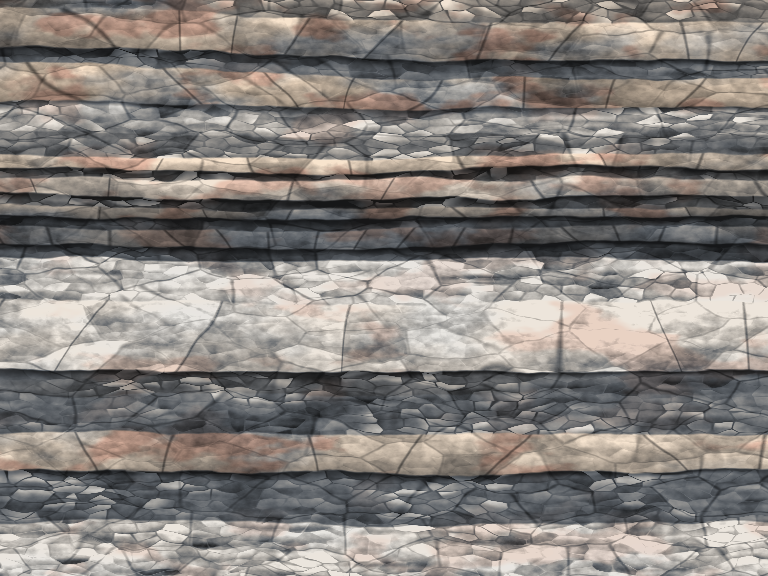
This texture is drawn by a Shadertoy shader. Its source:

```glsl
// Layered cliff face: dark slate, pale rubble and jointed tan ledges in level beds.
// A loop stacks the beds with ragged edges, joints and overhang shadows; stretched
// cell facets, thin laminae and fractal noise then give the broken stone surface.

const int BEDS = 21;
// Per bed, from the top down: upper edge, brightness, warmth, block width (0 = unjointed).
const float TOP[BEDS] = float[](-0.2, 0.018, 0.085, 0.118, 0.178, 0.235, 0.272, 0.296, 0.312,
    0.345, 0.362, 0.378, 0.398, 0.428, 0.452, 0.528, 0.648, 0.690, 0.755, 0.822, 0.908);
const float TONE[BEDS] = float[](0.43, 0.55, 0.37, 0.55, 0.60, 0.43, 0.65, 0.33, 0.60,
    0.28, 0.42, 0.26, 0.40, 0.27, 0.75, 0.76, 0.34, 0.39, 0.60, 0.36, 0.76);
const float WARMTH[BEDS] = float[](0.5, 0.8, 0.05, 0.9, 0.15, 0.2, 0.8, 0.3, 0.5,
    0.25, 0.6, 0.05, 0.4, 0.0, 0.1, 0.25, 0.2, 0.05, 0.7, 0.0, 0.15);
const float BLOCK[BEDS] = float[](0.0, 0.15, 0.0, 0.17, 0.0, 0.0, 0.20, 0.0, 0.26,
    0.0, 0.22, 0.0, 0.09, 0.0, 0.0, 0.23, 0.0, 0.0, 0.19, 0.0, 0.0);

const vec3 COOL = vec3(0.94, 1.0, 1.07);
const vec3 CHALK = vec3(1.01, 1.0, 0.98);
const vec3 TAN = vec3(1.10, 0.99, 0.87);
const vec3 RUST = vec3(0.98, 0.77, 0.68);
const float EDGE_ROUGHNESS = 0.018;
const float JOINT_WIDTH = 0.0025;
const float SHADOW_DEPTH = 0.018;
const float SAG = 0.035;

float hash(vec2 p) {
    vec3 q = fract(p.xyx * 0.1031);
    q += dot(q, q.yzx + 33.33);
    return fract((q.x + q.y) * q.z);
}

float noise(vec2 p) {
    vec2 c = floor(p), f = fract(p);
    f = f * f * (3.0 - 2.0 * f);
    return mix(mix(hash(c), hash(c + vec2(1, 0)), f.x),
               mix(hash(c + vec2(0, 1)), hash(c + vec2(1, 1)), f.x), f.y);
}

float fbm(vec2 p) {
    float sum = 0.0, amp = 0.5;
    for (int i = 0; i < 4; i++) {
        sum += amp * noise(p);
        p = mat2(1.6, 1.2, -1.2, 1.6) * p + 7.3;
        amp *= 0.5;
    }
    return sum / 0.9375;
}

// Randomly tilted cells: x = facet light around zero, y = distance to the crack.
vec2 facets(vec2 p) {
    vec2 cell = floor(p), f = fract(p);
    float near = 8.0, second = 8.0, light = 0.0;
    for (int j = -1; j <= 1; j++)
    for (int i = -1; i <= 1; i++) {
        vec2 g = vec2(i, j), c = cell + g;
        vec2 r = g + vec2(hash(c + 11.0), hash(c + 57.0)) - f;
        float dist = length(r);
        if (dist < near) {
            second = near;
            near = dist;
            vec2 tilt = vec2(hash(c + 31.0), hash(c + 83.0)) - 0.5;
            light = hash(c + 19.0) - 0.5 + dot(r, tilt + vec2(0.0, 0.35));
        } else second = min(second, dist);
    }
    float crack = second - near;
    return vec2(light * smoothstep(0.0, 0.1, crack), crack);
}

float bedEdge(int i, float x) {
    float n = fbm(vec2(x * 7.0, float(i) * 9.1)) - 0.5;
    return TOP[i] + EDGE_ROUGHNESS * n;
}

// Joint lines and differing faces along a row of blocks.
float blockFace(float x, float below, float width, float row) {
    float u = x / width + row * 3.7 + 0.9 * noise(vec2(x * 4.0, row));
    u += below * 2.5 * (noise(vec2(x * 6.0, row + 40.0)) - 0.5) / width;
    float f = fract(u), id = floor(u);
    float face = 0.92 + 0.2 * hash(vec2(id, row)) + 0.3 * (f - 0.5) * (hash(vec2(id, row + 70.0)) - 0.3);
    float gap = min(f, 1.0 - f) * width;
    return face * mix(0.6, 1.0, smoothstep(0.0, JOINT_WIDTH * 2.0, gap));
}

void mainImage(out vec4 fragColor, in vec2 fragCoord) {
    vec2 p = fragCoord / iResolution.y;
    float x = p.x, depth = 1.0 - p.y, soft = 1.2 / iResolution.y;
    float rough = fbm(p * vec2(14.0, 30.0)) - 0.5;
    float bed = depth + 0.008 * rough + 0.012 * (noise(vec2(x * 2.0, depth * 3.0)) - 0.5);
    bed -= SAG * (smoothstep(0.0, 0.8, x) - 0.3) * (1.0 - smoothstep(0.1, 0.27, depth));

    // Stack the beds; style holds brightness, warmth and blockiness.
    vec3 style = vec3(0.0);
    float shade = 1.0, edge = TOP[0];
    for (int i = 0; i < BEDS; i++) {
        float next = i + 1 < BEDS ? bedEdge(i + 1, x) : 1.15;
        float below = bed - edge, light = 1.0, jointed = step(0.01, BLOCK[i]);
        if (jointed > 0.5) {
            float t = clamp(below / max(next - edge, 0.005), 0.0, 1.0);
            light = mix(1.16, 0.86, t) * blockFace(x, below, BLOCK[i], float(i));
        } else if (i > 0 && BLOCK[i - 1] > 0.0) {
            float reach = SHADOW_DEPTH * (0.4 + 1.2 * noise(vec2(x * 5.0, float(i))));
            light = mix(0.38, 1.0, smoothstep(0.0, reach, below));
        }
        float cover = smoothstep(-soft, soft, below);
        style = mix(style, vec3(TONE[i], WARMTH[i], jointed), cover);
        shade = mix(shade, light, cover);
        edge = next;
    }

    // Broken surface: large facets, small chips, laminae and grain.
    vec2 q = vec2(x, bed) + 0.03 * vec2(fbm(p * 9.0), fbm(p * 9.0 + 31.0));
    vec2 slab = facets(q * vec2(8.0, 20.0));
    vec2 chip = facets(q * vec2(24.0, 68.0) + 5.0);
    float lamina = noise(vec2(x * 6.0, bed * 130.0)) - 0.5;
    float grain = fbm(p * vec2(70.0, 110.0)) - 0.5;
    float patches = fbm(p * vec2(4.0, 12.0) + 13.0);
    float loose = 1.0 - style.z;
    float relief = 1.0 + 0.38 * slab.x + mix(0.18, 0.48, loose) * chip.x
        + mix(0.1, 0.36, loose) * lamina + 0.45 * grain + 0.5 * (patches - 0.5) + 0.3 * rough;
    float cracks = (1.0 - smoothstep(0.0, 0.07, slab.y)) * mix(0.18, 0.3, loose)
        + (1.0 - smoothstep(0.0, 0.16, chip.y)) * 0.28 * loose * smoothstep(0.4, 0.6, patches);
    float value = style.x * shade * relief * (1.0 - cracks);
    value += 0.2 * loose * smoothstep(0.15, 0.5, chip.x) * smoothstep(0.45, 0.65, patches);
    value = clamp(value, 0.09, 0.9);

    // Mineral tint: blue-grey darks, chalky lights, tan and rust stains.
    vec3 tint = mix(COOL, CHALK, smoothstep(0.3, 0.65, value));
    tint = mix(tint, TAN, style.y * smoothstep(0.25, 0.55, patches + 0.2 * rough));
    float stain = smoothstep(0.52, 0.68, fbm(p * vec2(9.0, 22.0) + 47.0));
    tint = mix(tint, RUST, stain * min(style.y + 0.12, 0.8));
    fragColor = vec4(value * tint, 1.0);
}
```
